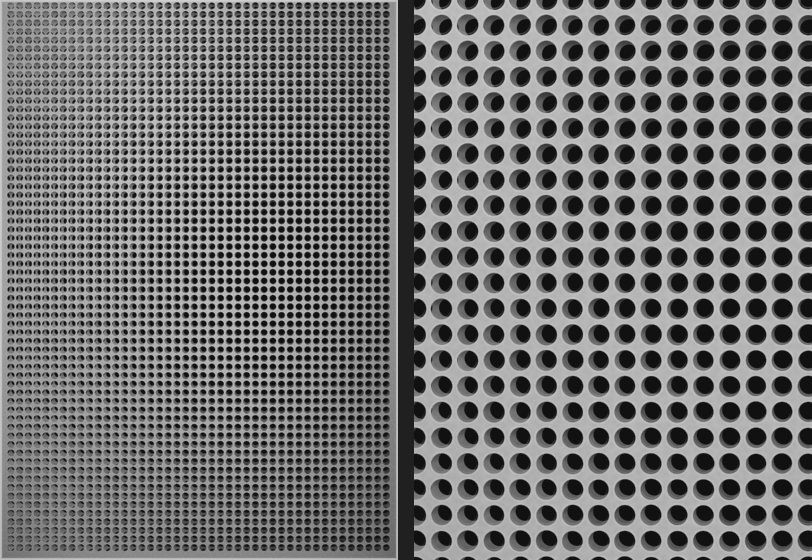
Left: the whole. Right: its middle third, enlarged.
This pattern is drawn by a Shadertoy shader. Its source:

```glsl
// Two stacked perforated metal plates whose round holes drift apart by parallax.

const vec2  GRID        = vec2(44.0, 64.0);       // holes across and down
const vec2  FIRST_HOLE  = vec2(0.0275, 0.0221);   // lower left hole centre
const vec2  LAST_HOLE   = vec2(0.9706, 0.9896);   // upper right hole centre
const vec2  VANISHING   = vec2(32.0, 31.0);       // hole where both plates align
const float PARALLAX    = 0.0150;                 // shrink of the rear plate
const float TWIST       = 0.0015;                 // rotation of the rear plate
const float FRONT_RADIUS = 0.395;                 // in units of hole pitch
const float REAR_RADIUS  = 0.370;
const float RIM_WIDTH   = 0.055;
const float JITTER      = 0.022;
const float GRAIN       = 0.035;
const float EDGE_WIDTH  = 0.0035;
const float VOID_TONE   = 0.065;
const float PLATE_TONE  = 0.735;

float hash(vec2 p) {
    vec3 q = fract(vec3(p.xyx) * 0.1031);
    q += dot(q, q.yzx + 33.33);
    return fract((q.x + q.y) * q.z);
}

vec2 hash2(vec2 p) {
    return vec2(hash(p), hash(p + 71.7));
}

// Distance to the nearest scattered point
float cellular(vec2 p) {
    vec2 cell = floor(p);
    float nearest = 2.0;
    for (int y = -1; y <= 1; y++) {
        for (int x = -1; x <= 1; x++) {
            vec2 c = cell + vec2(x, y);
            nearest = min(nearest, length(c + hash2(c) - p));
        }
    }
    return nearest;
}

float cover(float dist, float softness) {
    return clamp(0.5 - dist / softness, 0.0, 1.0);
}

// Slightly irregular hole of a plate; positive outside
float holeDistance(vec2 p, vec2 id, float radius, float seed) {
    vec2 wobble = (hash2(id + seed) - 0.5) * JITTER;
    float size = radius + (hash(id + seed + 19.0) - 0.5) * JITTER;
    return length(p - id - wobble) - size;
}

// Broad light on the front plate, fading to the corners and the foot
float plateLight(vec2 uv) {
    vec2 d = (uv - vec2(0.46, 0.60)) * vec2(1.0, 0.95);
    float sway = 0.012 * sin(uv.x * 9.0 + 2.0 * sin(uv.y * 5.0));
    return PLATE_TONE - 0.48 * dot(d, d) - 0.06 * (1.0 - uv.y) + 0.02 + sway;
}

void mainImage(out vec4 fragColor, in vec2 fragCoord) {
    vec2 uv = fragCoord / iResolution.xy;
    vec2 p = (uv - FIRST_HOLE) / (LAST_HOLE - FIRST_HOLE) * (GRID - 1.0);
    float softness = 1.3 * (GRID.y - 1.0) / ((LAST_HOLE.y - FIRST_HOLE.y) * iResolution.y);

    // Front plate with grain
    vec2 id = clamp(floor(p + 0.5), vec2(0.0), GRID - 1.0);
    vec2 local = p - id;
    float front = holeDistance(p, id, FRONT_RADIUS, 3.0);
    float grain = (cellular(p * 3.5) - 0.45) * GRAIN;
    float plate = plateLight(uv) + grain;

    // Rear plate, seen smaller around the vanishing point
    vec2 away = p - VANISHING;
    vec2 rearP = VANISHING + away / (1.0 - PARALLAX) + TWIST * vec2(-away.y, away.x);
    vec2 rearId = floor(rearP + 0.5);
    float rear = holeDistance(rearP, rearId, REAR_RADIUS, 47.0);
    float rearTone = mix(0.50, 0.27, smoothstep(0.05, 0.95, uv.x));
    rearTone *= mix(0.82, 1.0, smoothstep(0.0, 0.5, uv.y));
    rearTone += (hash(id + 5.0) - 0.5) * 0.09 + grain;
    rearTone -= 0.16 * smoothstep(-0.05, 0.40, local.y);
    float depth = mix(rearTone, VOID_TONE, cover(rear, softness));

    // Hole wall, lit on its lower side
    float wall = cover(abs(front + RIM_WIDTH) - 0.5 * RIM_WIDTH, softness);
    float lit = smoothstep(0.1, -0.35, local.y);
    float wear = 0.5 + 0.5 * hash(id + 11.0);
    depth = mix(depth, plate * 0.85, wall * lit * wear * 0.45);

    // Pale burr around each opening
    float burr = cover(abs(front - RIM_WIDTH) - 0.4 * RIM_WIDTH, softness);
    plate += 0.05 * burr * wear;

    float tone = mix(plate, depth, cover(front, softness));

    // Bright outer border
    vec2 margin = min(uv, 1.0 - uv) * vec2(iResolution.x / iResolution.y, 1.0);
    float border = cover(min(margin.x, margin.y) - EDGE_WIDTH, 1.5 / iResolution.y);
    tone = mix(tone, 0.86, border * 0.7);

    fragColor = vec4(vec3(clamp(tone, 0.0, 1.0)), 1.0);
}
```
